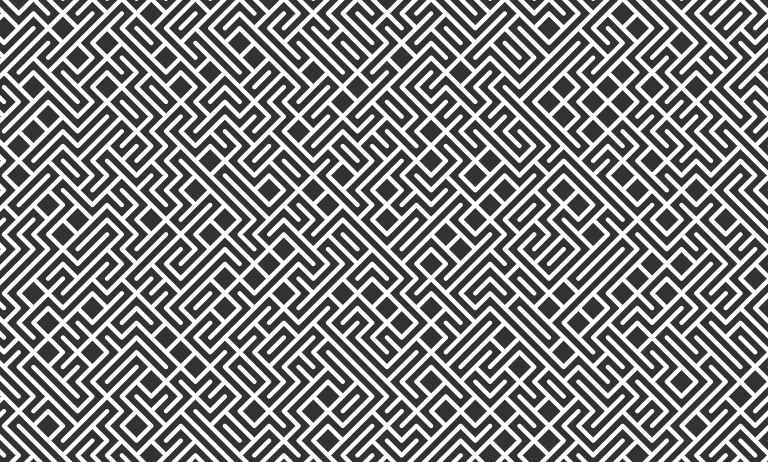
This pattern is drawn by a WebGL 2 fragment shader. Its source:

```glsl
#version 300 es
precision highp float;

uniform vec2 u_resolution;
out vec4 fragColor;

float hash(vec2 p) {
    return fract(sin(dot(p, vec2(127.1, 311.7))) * 43758.5453);
}

// Distance to a segment, which gives round caps and joins
float segmentDistance(vec2 p, vec2 a, vec2 b) {
    vec2 ab = b - a;
    float t = clamp(dot(p - a, ab) / dot(ab, ab), 0.0, 1.0);
    return length(p - a - ab * t);
}

// Each cell holds one of its two diagonals, chosen at random
float diagonalDistance(vec2 p, vec2 cell) {
    float slope = hash(cell + 17.0) < 0.5 ? 1.0 : -1.0;
    vec2 halfDiagonal = vec2(0.5, 0.5 * slope);
    vec2 center = cell + 0.5;
    return segmentDistance(p, center - halfDiagonal, center + halfDiagonal);
}

void main() {
    // Square cells, about 52 across
    float cellsPerPixel = 52.14 / u_resolution.x;
    vec2 p = gl_FragCoord.xy * cellsPerPixel - vec2(0.27, 0.45);
    vec2 cell = floor(p);

    // Nearest line, including those reaching in from neighbouring cells
    float lineDistance = 1.0;
    for (int y = -1; y <= 1; y++) {
        for (int x = -1; x <= 1; x++) {
            lineDistance = min(lineDistance, diagonalDistance(p, cell + vec2(x, y)));
        }
    }

    // White strokes over charcoal, with a one-pixel soft edge
    float edge = 0.6 * cellsPerPixel;
    float stroke = 1.0 - smoothstep(0.148 - edge, 0.148 + edge, lineDistance);
    vec3 charcoal = vec3(0.195);
    vec3 white = vec3(0.995);
    fragColor = vec4(mix(charcoal, white, stroke), 1.0);
}
```
